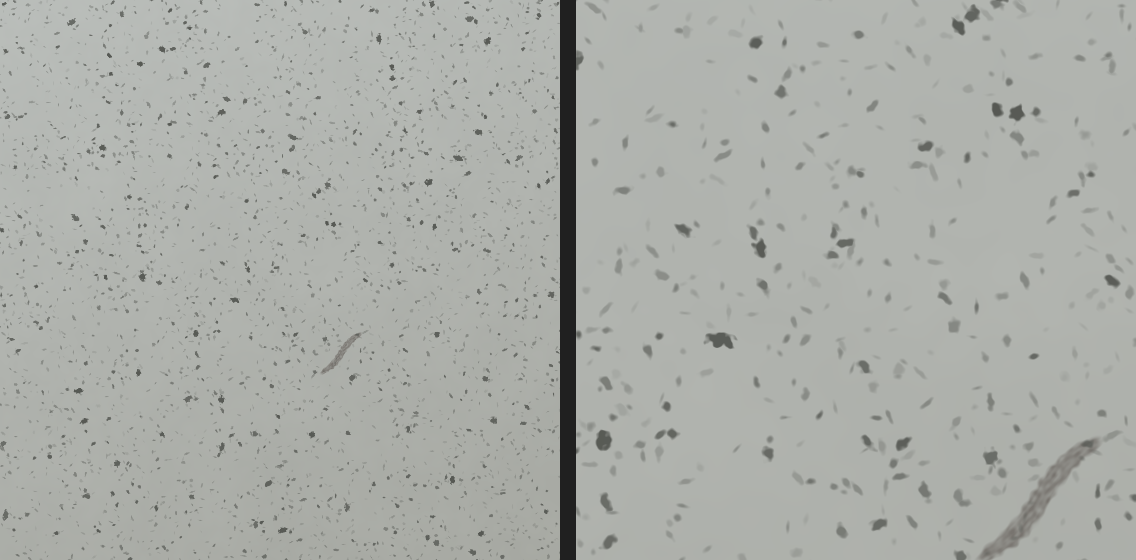
Left, the full canvas; right, a detail of the centre.
Write a three.js fragment shader that draws this texture.

```glsl
// Pale grey speckled stone sheet with scattered dark flecks and one short scuff.
varying vec2 vUv;

const vec3 SHADE_COLOR = vec3(0.653, 0.661, 0.636);  // lower right
const vec3 LIGHT_COLOR = vec3(0.727, 0.742, 0.728);  // upper left
const vec3 FLECK_COLOR = vec3(0.335, 0.345, 0.325);
const vec3 SCUFF_COLOR = vec3(0.47, 0.455, 0.435);
const float SOFTNESS = 0.0013;        // half width of fleck edges
const float MOTTLE = 0.012;           // strength of the cloudy base
const float CLUMP_SCALE = 13.0;       // size of fleck groups
const float OUTLINE_SCALE = 260.0;    // raggedness of fleck outlines
const vec2 SCUFF_START = vec2(0.570, 0.331);
const vec2 SCUFF_END = vec2(0.648, 0.407);
const float SCUFF_WIDTH = 0.0062;

vec2 hash2(vec2 p) {
  vec3 q = fract(p.xyx * vec3(0.1031, 0.1030, 0.0973));
  q += dot(q, q.yzx + 33.33);
  return fract((q.xx + q.yz) * q.zy);
}

// Gradient noise, about -0.7 to 0.7
float gradientNoise(vec2 p) {
  vec2 i = floor(p);
  vec2 f = fract(p);
  vec2 u = f * f * f * (f * (f * 6.0 - 15.0) + 10.0);
  vec2 e = vec2(0.0, 1.0);
  float a = dot(hash2(i) * 2.0 - 1.0, f);
  float b = dot(hash2(i + e.yx) * 2.0 - 1.0, f - e.yx);
  float c = dot(hash2(i + e.xy) * 2.0 - 1.0, f - e.xy);
  float d = dot(hash2(i + e.yy) * 2.0 - 1.0, f - e.yy);
  return mix(mix(a, b, u.x), mix(c, d, u.x), u.y);
}

mat2 rotation(float angle) {
  float c = cos(angle);
  float s = sin(angle);
  return mat2(c, -s, s, c);
}

// Coverage of one layer of ragged ellipses; ranges are (min, max)
float fleckLayer(vec2 uv, float cells, float density, vec2 radii,
                 vec2 opacities, float stretch, float seed) {
  vec2 home = floor(uv * cells);
  float ragged = gradientNoise(uv * OUTLINE_SCALE + seed);
  float cover = 0.0;
  for (int y = -1; y <= 1; y++) {
    for (int x = -1; x <= 1; x++) {
      vec2 cell = home + vec2(float(x), float(y));
      vec2 key = cell + seed;
      vec2 center = (cell + hash2(key)) / cells;
      vec2 pick = hash2(key + 71.7);
      vec2 form = hash2(key + 139.3);
      float clump = 1.0 + 1.6 * gradientNoise(center * CLUMP_SCALE + 5.0);
      float present = step(pick.x, density * clump);

      // Flecks lean loosely along a shallow falling diagonal
      float angle = -0.45 + (form.x - 0.5) * 3.0;
      vec2 q = rotation(angle) * (uv - center);
      float aspect = mix(1.0, stretch, form.y);
      float radius = mix(radii.x, radii.y, pick.y * pick.y);
      q *= vec2(inversesqrt(aspect), sqrt(aspect));
      float dist = length(q) - radius * (1.0 + 0.9 * ragged);
      float shape = 1.0 - smoothstep(-SOFTNESS, SOFTNESS, dist);
      float opacity = mix(opacities.x, opacities.y, hash2(key + 211.9).x);
      cover = max(cover, shape * opacity * present);
    }
  }
  return cover;
}

// Tapered, slightly bent scrape with streaks along its length
float scuff(vec2 uv) {
  vec2 span = SCUFF_END - SCUFF_START;
  float len = length(span);
  vec2 along = span / len;
  vec2 p = uv - SCUFF_START;
  float t = dot(p, along) / len;
  float side = dot(p, vec2(-along.y, along.x));
  side += 0.004 * sin(t * 6.283);
  float width = SCUFF_WIDTH * sqrt(max(0.0, 4.0 * t * (1.0 - t)));
  width *= 1.0 + 0.6 * gradientNoise(uv * 150.0);
  float body = 1.0 - smoothstep(-0.0015, 0.0015, abs(side) - width);
  float ends = smoothstep(0.0, 0.06, t) * (1.0 - smoothstep(0.94, 1.0, t));
  float streak = gradientNoise(vec2(t * 14.0, side * 420.0));
  float grain = gradientNoise(uv * 230.0 + 9.0);
  return body * ends * clamp(0.72 + 0.5 * streak + 0.45 * grain, 0.0, 1.0);
}

void main() {
  // Base: diagonal light falloff with faint clouding
  float light = vUv.y * 0.75 + (1.0 - vUv.x) * 0.25;
  vec3 color = mix(SHADE_COLOR, LIGHT_COLOR, light);
  float cloud = gradientNoise(vUv * 9.0) + 0.6 * gradientNoise(vUv * 45.0);
  color += MOTTLE * cloud;

  // Flecks: faint dust, medium chips, bold grains
  float dust = fleckLayer(vUv, 80.0, 0.40, vec2(0.0013, 0.0032), vec2(0.10, 0.48), 3.2, 17.0);
  float chips = fleckLayer(vUv, 52.0, 0.30, vec2(0.0018, 0.0038), vec2(0.40, 0.88), 2.4, 303.0);
  float grains = fleckLayer(vUv, 30.0, 0.16, vec2(0.0033, 0.0060), vec2(0.75, 1.0), 1.9, 607.0);
  color = mix(color, SCUFF_COLOR, scuff(vUv));
  color = mix(color, FLECK_COLOR, max(dust, max(chips, grains)));

  gl_FragColor = vec4(color, 1.0);
}
```
